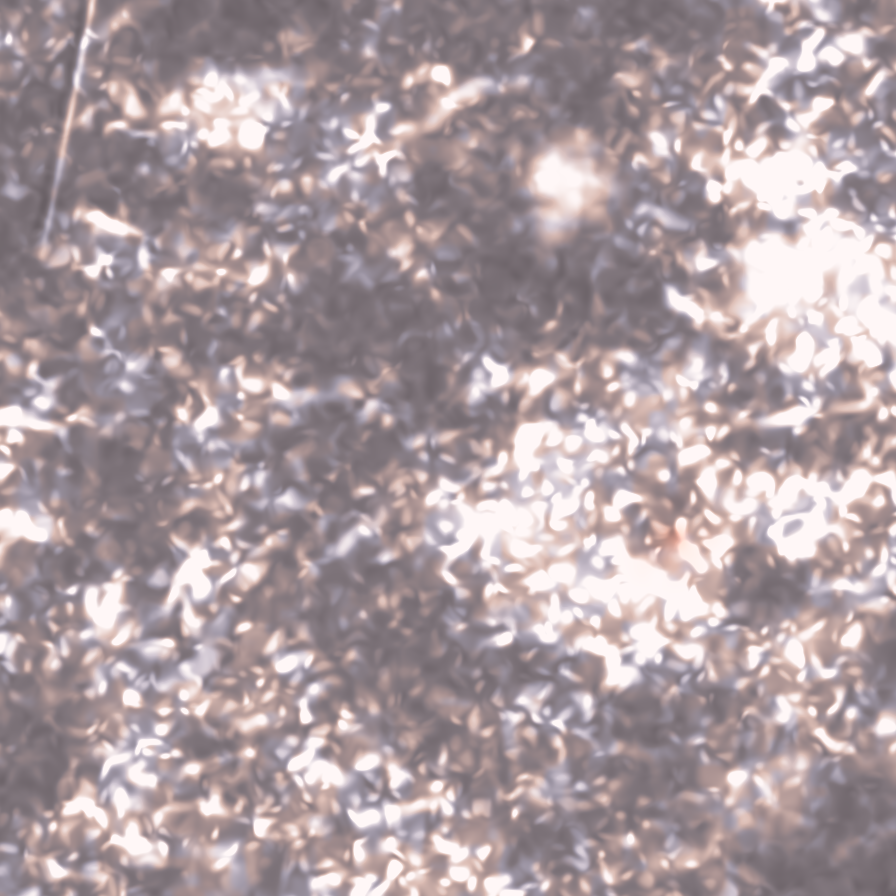
Write a Shadertoy shader that draws this texture.

```glsl
// Rough mineral surface under a microscope: mauve-grey ground, clustered pale glints,
// longer slanted streaks, a few blown-out patches and one fine scratch.
// Cellular layers of oriented flecks are summed to a light level, then mapped to a colour ramp.

#define DEEP      vec3(0.41, 0.375, 0.395)
#define GROUND    vec3(0.50, 0.46, 0.485)
#define WARM_MID  vec3(0.65, 0.56, 0.56)
#define COOL_MID  vec3(0.61, 0.58, 0.64)
#define WARM_PALE vec3(0.86, 0.735, 0.70)
#define COOL_PALE vec3(0.80, 0.76, 0.81)
#define GLARE     vec3(1.00, 0.97, 0.97)
#define BASE_LIGHT 0.03
#define STREAK_TILT 0.30
#define RAGGED 0.010

vec3 hash3(vec2 p) {
    vec3 q = fract(p.xyx * vec3(0.1031, 0.1030, 0.0973));
    q += dot(q, q.yxz + 33.33);
    return fract((q.xxy + q.yzz) * q.zyx);
}

float noise(vec2 p) {
    vec2 cell = floor(p), f = fract(p);
    f = f * f * (3.0 - 2.0 * f);
    float low  = mix(hash3(cell).x, hash3(cell + vec2(1, 0)).x, f.x);
    float high = mix(hash3(cell + vec2(0, 1)).x, hash3(cell + vec2(1, 1)).x, f.x);
    return mix(low, high, f.y);
}

// Clusters at three sizes, slightly wider than tall
float clusters(vec2 p) {
    p *= vec2(0.8, 1.15);
    return 0.36 * noise(p * 4.0 + 17.0) + 0.36 * noise(p * 10.0 + 41.0)
         + 0.28 * noise(p * 21.0 + 73.0);
}

// One soft-edged ellipse per cell; a higher rarity leaves fewer bright ones
float flecks(vec2 p, vec2 radii, float spread, float rarity, float seed) {
    vec2 cell = floor(p);
    float sum = 0.0;
    for (int y = -1; y <= 1; y++)
    for (int x = -1; x <= 1; x++) {
        vec2 id = cell + vec2(x, y);
        vec3 place = hash3(id + seed);
        vec3 look = hash3(id + seed + 57.0);
        float angle = STREAK_TILT + spread * (look.x - 0.5);
        float c = cos(angle), s = sin(angle);
        vec2 d = p - id - place.xy;
        d = vec2(c * d.x + s * d.y, c * d.y - s * d.x) / (radii * mix(0.7, 1.2, look.y));
        float r2 = dot(d, d);
        sum += pow(place.z, rarity) * exp(-pow(r2, 1.4));
    }
    return sum;
}

vec3 ramp(float light, float cool) {
    vec3 mid  = mix(WARM_MID, COOL_MID, cool);
    vec3 pale = mix(WARM_PALE, COOL_PALE, cool);
    vec3 c = mix(DEEP, GROUND, clamp(light / 0.25, 0.0, 1.0));
    c = mix(c, mid,  clamp((light - 0.25) / 0.22, 0.0, 1.0));
    c = mix(c, pale, clamp((light - 0.47) / 0.26, 0.0, 1.0));
    return mix(c, GLARE, smoothstep(0.68, 1.05, light));
}

void mainImage(out vec4 fragColor, in vec2 fragCoord) {
    vec2 p = fragCoord / iResolution.y;

    // Ragged outlines
    vec2 wobble = vec2(noise(p * 55.0 + 5.0), noise(p * 55.0 + 91.0)) - 0.5;
    vec2 q = p + RAGGED * wobble;

    // Clustered glints over a mottled, faintly glowing ground
    float cluster = clusters(q);
    float patchy = smoothstep(0.24, 0.68, cluster);
    float light = BASE_LIGHT + 0.48 * cluster + 0.26 * smoothstep(0.50, 0.78, cluster);
    light += 0.24 * (noise(q * 75.0) - 0.5);
    float glints = 0.78 * flecks(q * 68.0, vec2(0.56, 0.38), 3.1, 2.0, 11.0);
    glints += 1.15 * flecks(q * 36.0, vec2(0.54, 0.30), 3.1, 2.6, 203.0);
    light += (0.08 + 0.90 * patchy) * glints;

    // Slanted streaks and blown-out patches
    light += (0.25 + patchy) * 1.0 * flecks(q * 13.0, vec2(0.60, 0.14), 2.0, 5.0, 307.0);
    vec2 broken = p + 0.050 * (vec2(noise(p * 26.0), noise(p * 26.0 + 63.0)) - 0.5);
    light += 1.05 * flecks(broken * 5.5, vec2(0.34, 0.25), 1.5, 6.0, 419.0);

    // Fine scratch with a dark flank
    float reach = smoothstep(0.70, 0.76, p.y);
    float across = p.x - 0.048 - 0.20 * (p.y - 0.72);
    float line = exp(-pow(across / 0.0045, 2.0));
    float flank = exp(-pow((across + 0.011) / 0.006, 2.0));
    light += reach * (0.40 * line * noise(p * 30.0 + 7.0) + 0.22 * line - 0.18 * flank);

    // Warm and cool fringes, with one rusty stain
    float cool = smoothstep(0.38, 0.70, 0.5 * noise(p * 24.0 + 29.0) + 0.5 * noise(p * 60.0));
    vec3 color = ramp(light, cool);
    float stain = exp(-dot(p - vec2(0.75, 0.40), p - vec2(0.75, 0.40)) / 0.0012);
    color *= mix(vec3(1.0), vec3(1.08, 0.88, 0.80), stain * noise(p * 45.0 + 3.0));

    fragColor = vec4(clamp(color, 0.0, 1.0), 1.0);
}
```
